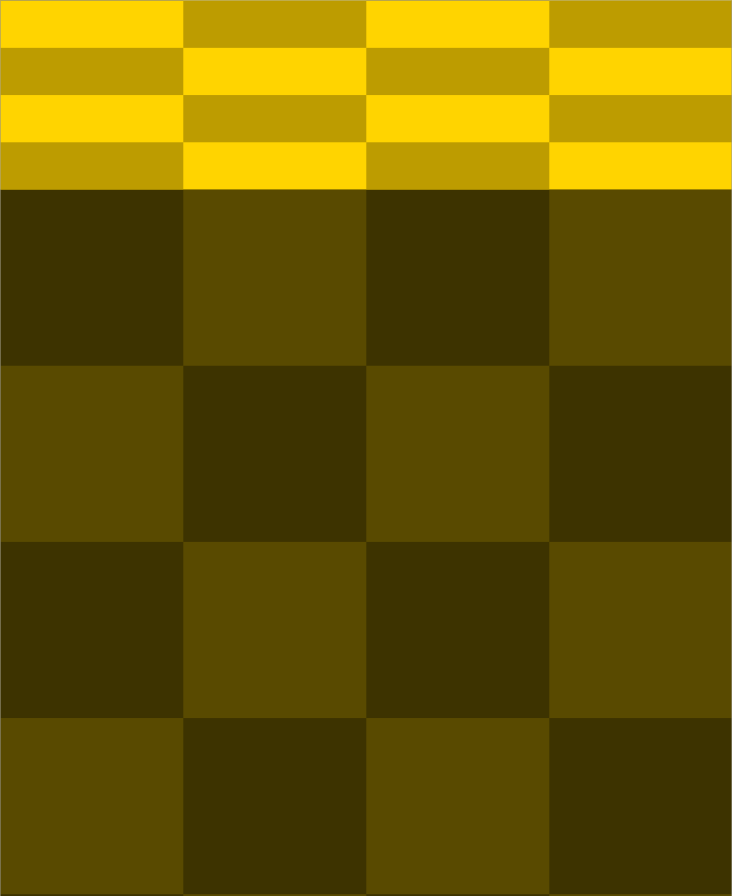
A WebGL 2 fragment shader for this pattern:

```glsl
#version 300 es
precision highp float;
// Two stacked checkerboards sharing four columns: a bright band of flat
// gold cells on top, tall dark olive cells below, with a hairline frame.
// Each checker is the product of two antialiased square waves.
uniform vec2 u_resolution;
out vec4 fragColor;

// Square wave of period 2, smoothed over one pixel (given in cells).
vec2 squareWave(vec2 cell, vec2 pixel) {
    return clamp(2.0 * sin(3.14159 * cell) / (3.14159 * pixel), -1.0, 1.0);
}

// 1 on cells whose column and row sum is even, 0 on the others.
float checker(vec2 position, vec2 size, vec2 pixel) {
    vec2 wave = squareWave(position / size, pixel / size);
    return 0.5 + 0.5 * wave.x * wave.y;
}

void main() {
    vec2 pixel = 1.0 / u_resolution;
    vec2 uv = gl_FragCoord.xy * pixel;
    vec2 fromTop = vec2(uv.x, 1.0 - uv.y);
    float bandEnd = 0.2116;

    // Gold band
    float goldMask = checker(fromTop - vec2(0.0004, 0.0007), vec2(0.25, 0.0527), pixel);
    vec3 gold = mix(vec3(0.74, 0.61, 0.0), vec3(1.0, 0.83, 0.0), goldMask);

    // Olive field, continuing past the lower edge
    float oliveMask = checker(fromTop - vec2(0.0004, bandEnd), vec2(0.25, 0.1966), pixel);
    vec3 olive = mix(vec3(0.35, 0.29, 0.0), vec3(0.24, 0.20, 0.0), oliveMask);

    float below = clamp((fromTop.y - bandEnd) / pixel.y + 0.5, 0.0, 1.0);
    vec3 color = mix(gold, olive, below);

    // Grey hairline along the left, top and right edges
    vec2 edge = vec2(min(uv.x, 1.0 - uv.x), fromTop.y);
    vec2 coverage = clamp((vec2(0.0012, 0.001) - edge) / pixel + 0.5, 0.0, 1.0);
    color = mix(color, vec3(0.62, 0.61, 0.56), 0.6 * max(coverage.x, coverage.y));

    fragColor = vec4(color, 1.0);
}
```
